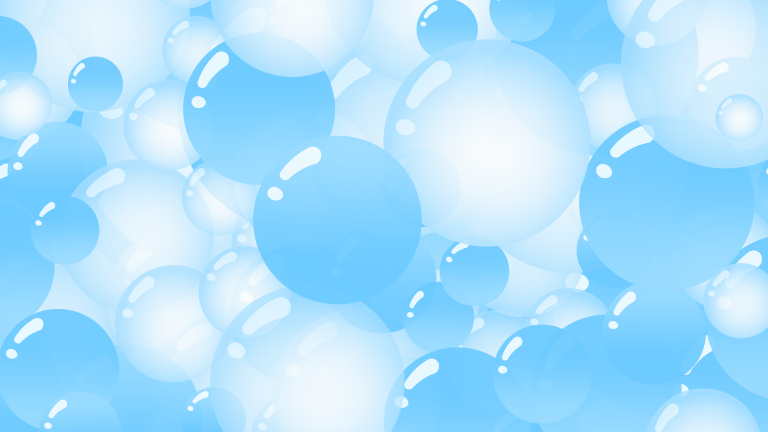
This background is drawn by a WebGL 1 fragment shader. Its source:

```glsl
precision highp float;
// Overlapping glossy soap bubbles in sky blue and white.

uniform vec2 u_resolution;

vec3 hash3(float n) {
  vec3 p = fract(n * vec3(0.1031, 0.1030, 0.0973));
  p += dot(p, p.yzx + 33.33);
  return fract((p.xxy + p.yzz) * p.zyx);
}

// Antialiased fill of a signed distance given in canvas heights.
float fill(float dist) {
  return clamp(0.5 - dist * u_resolution.y, 0.0, 1.0);
}

// Curved, tapered glint and a small dot following the rim; q is in bubble radii.
float glintDistance(vec2 q, float angle) {
  vec2 axis = vec2(cos(angle), sin(angle));
  float along = 0.82 * atan(dot(q, vec2(axis.y, -axis.x)), dot(q, axis));
  vec2 rim = vec2(along, length(q) - 0.82);
  float t = clamp((along + 0.2) / 0.4, 0.0, 1.0);
  float streak = length(rim - vec2(0.4 * t - 0.2, 0.0)) - mix(0.065, 0.105, t);
  float spot = length((rim + vec2(0.46, 0.02)) * vec2(1.0, 0.85)) - 0.08;
  return min(streak, spot);
}

void main() {
  vec2 p = gl_FragCoord.xy / u_resolution.y;
  float aspect = u_resolution.x / u_resolution.y;
  vec3 deepBlue = vec3(0.43, 0.795, 1.0);
  vec3 color = deepBlue;

  // Paint from back to front; the rear bubbles tend to be larger.
  const float COUNT = 90.0;
  for (float i = 0.0; i < COUNT; i++) {
    vec3 rnd = hash3(i + 17.0);
    vec3 look = hash3(i + 241.0);

    // Evenly spread sequence with a little jitter, reaching past the borders.
    vec2 spread = fract(0.5 + i * vec2(0.75488, 0.56984));
    vec2 center = mix(vec2(-0.1), vec2(aspect + 0.1, 1.1), spread);
    center += 0.12 * (rnd.yz - 0.5);
    float radius = 0.05 + 0.19 * rnd.x * rnd.x + 0.09 * (1.0 - i / COUNT);

    vec2 q = (p - center) / radius;
    float d = length(q);
    if (d > 1.1) continue;
    float body = fill((d - 1.0) * radius);
    float isBlue = step(look.x, 0.42);

    // Blue bubbles fade vertically, pale ones glow from the middle.
    float fade = smoothstep(-0.9, 0.5, q.y * (look.y < 0.65 ? 1.0 : -1.0));
    vec3 blue = mix(vec3(0.60, 0.86, 1.0), deepBlue, fade);
    float glow = length(q - vec2(0.05, -0.1));
    vec3 pale = mix(vec3(0.99), vec3(0.66, 0.875, 1.0), min(glow * glow, 1.0));
    float opacity = mix(mix(0.72, 0.9, look.y), 0.93, isBlue);
    color = mix(color, mix(pale, blue, isBlue), body * opacity);

    // Glossy reflection at the upper left.
    float glint = fill(glintDistance(q, 2.1 + 0.4 * look.z) * radius);
    color = mix(color, vec3(0.96, 0.99, 1.0), glint * body * mix(0.6, 0.9, isBlue));
  }

  gl_FragColor = vec4(color, 1.0);
}
```
